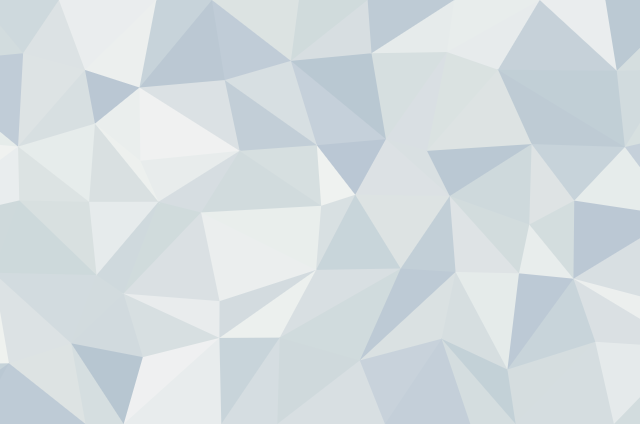
Reproduce this background procedurally as a WebGL 1 fragment shader.

```glsl
precision highp float;
// Low-poly mosaic of pale blue-grey triangles on a jittered grid.

uniform vec2 u_resolution;

const float ROWS = 6.0;
const vec2 CELL = vec2(0.177, 1.0 / ROWS);  // in canvas heights
const vec2 JITTER = vec2(0.74, 0.56);       // below 1.0 keeps every quad simple

float hash(vec2 id, float seed) {
  vec3 q = fract(vec3(id.xyx + seed * 7.31) * vec3(0.1031, 0.1030, 0.0973));
  q += dot(q, q.yzx + 33.33);
  return fract((q.x + q.y) * q.z);
}

// Grid corner moved at random; top and bottom rows stay on the border.
vec2 corner(vec2 id) {
  vec2 offset = (vec2(hash(id, 1.0), hash(id, 2.0)) - 0.5) * JITTER;
  offset.y *= step(0.5, id.y) * step(id.y, ROWS - 0.5);
  return (id + offset) * CELL;
}

float cross2(vec2 a, vec2 b) {
  return a.x * b.y - a.y * b.x;
}

float doubleArea(vec2 a, vec2 b, vec2 c) {
  return cross2(b - a, c - a);
}

// Signed distance to an edge, positive on its left.
float edgeDistance(vec2 p, vec2 a, vec2 b) {
  return cross2(b - a, p - a) / length(b - a);
}

// Smoothed coverage of a counter-clockwise triangle.
float coverage(vec2 p, vec2 a, vec2 b, vec2 c, float pixel) {
  float inside = min(edgeDistance(p, a, b),
                 min(edgeDistance(p, b, c), edgeDistance(p, c, a)));
  return clamp(inside / pixel + 0.5, 0.0, 1.0);
}

// Three tonal bands: slate blue, misty grey, near white.
vec3 facetColor(vec2 id, float side) {
  float band = hash(id, 3.0 + side);
  float shade = hash(id, 5.0 + side);
  float tint = hash(id, 7.0 + side) - 0.5;
  vec3 color = mix(vec3(0.715, 0.770, 0.820), vec3(0.790, 0.835, 0.860), shade);
  if (band > 0.34) color = mix(vec3(0.805, 0.848, 0.862), vec3(0.870, 0.892, 0.895), shade);
  if (band > 0.80) color = mix(vec3(0.890, 0.915, 0.915), vec3(0.942, 0.948, 0.945), shade);
  return color + tint * vec3(0.008, -0.002, 0.012);
}

// Adds both triangles of one quad; rgb is weighted colour, a is weight.
vec4 quadFacets(vec2 p, vec2 id, float pixel) {
  vec2 a = corner(id);
  vec2 b = corner(id + vec2(1.0, 0.0));
  vec2 c = corner(id + vec2(1.0, 1.0));
  vec2 d = corner(id + vec2(0.0, 1.0));

  // Random diagonal, biased to the one that avoids slivers and folds.
  float areaAC = min(doubleArea(a, b, c), doubleArea(a, c, d));
  float areaBD = min(doubleArea(a, b, d), doubleArea(b, c, d));
  float bias = hash(id, 9.0);
  bool splitAC = areaAC * (0.5 + bias) > areaBD * (1.5 - bias);

  float first = splitAC ? coverage(p, a, b, c, pixel) : coverage(p, a, b, d, pixel);
  float second = splitAC ? coverage(p, a, c, d, pixel) : coverage(p, b, c, d, pixel);
  return vec4(facetColor(id, 0.0), 1.0) * first
       + vec4(facetColor(id, 1.0), 1.0) * second;
}

void main() {
  vec2 p = gl_FragCoord.xy / u_resolution.y;
  float pixel = 1.0 / u_resolution.y;
  vec2 home = floor(p / CELL);

  vec4 sum = vec4(0.0);
  for (int y = -1; y <= 1; y++) {
    for (int x = -1; x <= 1; x++) {
      sum += quadFacets(p, home + vec2(float(x), float(y)), pixel);
    }
  }
  gl_FragColor = vec4(sum.rgb / max(sum.a, 0.001), 1.0);
}
```
